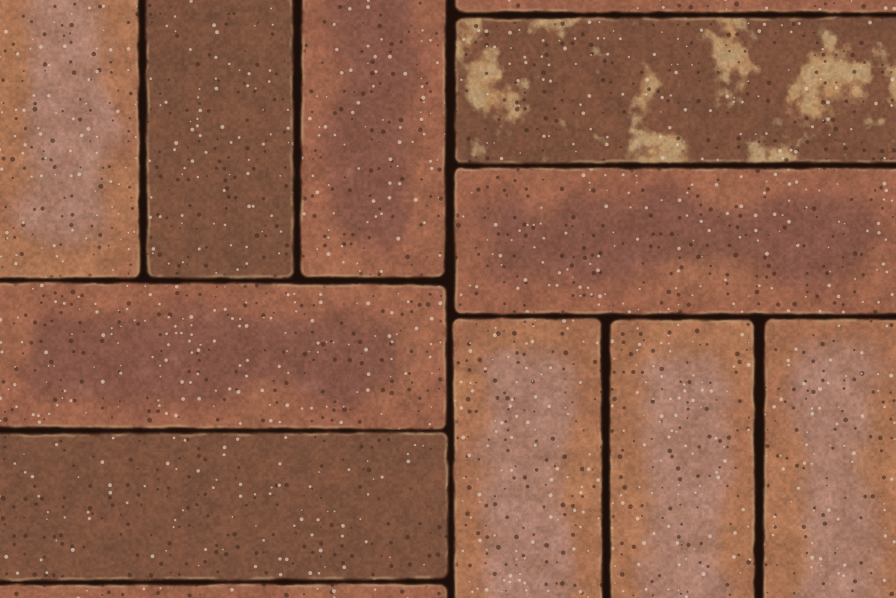
Write a WebGL 2 fragment shader that draws this texture.

```glsl
#version 300 es
precision highp float;
// Weathered basket-weave brick paving: blocks of three bricks alternate in
// direction, with the two columns staggered. Each brick is a rounded box with
// its own inset and tilt, coloured by layered noise, stains, rims and specks.

uniform vec2 u_resolution;
out vec4 outColor;

// Layout, in canvas heights
const vec2 LANE = vec2(0.258, 0.252);      // brick width plus joint
const vec2 WEAVE_ORIGIN = vec2(0.754, 0.471);
const float STAGGER = 0.060;               // rise of every other column
const vec2 INSET_MIN = vec2(0.004, 0.003);
const vec2 INSET_MAX = vec2(0.009, 0.006);
const float CORNER = 0.012;
const float TILT = 0.012;
const float EDGE_WOBBLE = 0.005;
const float RIM_WIDTH = 0.007;
const float STAIN_INSET = 0.052;

// Colours
const vec3 RED = vec3(0.60, 0.38, 0.29);
const vec3 ORANGE = vec3(0.67, 0.46, 0.33);
const vec3 DARK_STAIN = vec3(0.49, 0.32, 0.27);
const vec3 PALE_BLOOM = vec3(0.66, 0.50, 0.44);
const vec3 BUFF = vec3(0.76, 0.63, 0.47);
const vec3 OCHRE = vec3(0.69, 0.52, 0.36);
const vec3 SOOT = vec3(0.45, 0.29, 0.22);
const vec3 JOINT = vec3(0.11, 0.06, 0.04);
const vec3 JOINT_WALL = vec3(0.25, 0.14, 0.09);
const vec3 LIME = vec3(0.86, 0.79, 0.73);

float hash(vec2 p) {
  vec3 a = fract(p.xyx * 0.1031);
  a += dot(a, a.yzx + 33.33);
  return fract((a.x + a.y) * a.z);
}

float noise(vec2 p) {
  vec2 i = floor(p), f = fract(p);
  f = f * f * (3.0 - 2.0 * f);
  return mix(mix(hash(i), hash(i + vec2(1, 0)), f.x),
             mix(hash(i + vec2(0, 1)), hash(i + vec2(1, 1)), f.x), f.y);
}

float fbm(vec2 p) {
  float sum = 0.0, weight = 0.5;
  for (int i = 0; i < 5; i++) {
    sum += weight * noise(p);
    p = mat2(1.6, 1.2, -1.2, 1.6) * p + 7.3;
    weight *= 0.5;
  }
  return sum / 0.97;
}

float roundBox(vec2 p, vec2 halfSize, float radius) {
  vec2 d = abs(p) - halfSize + radius;
  return length(max(d, 0.0)) + min(max(d.x, d.y), 0.0) - radius;
}

// Scattered dots of random size, one at most in each grid cell
float specks(vec2 p, float scale, float density) {
  vec2 cell = floor(p * scale);
  vec2 offset = 0.5 * vec2(hash(cell), hash(cell + 17.3)) - 0.25;
  float radius = mix(0.08, 0.25, hash(cell + 41.7));
  float soft = 0.7 * scale / u_resolution.y;
  float dist = length(fract(p * scale) - 0.5 - offset);
  return step(hash(cell + 71.1), density) * (1.0 - smoothstep(radius - soft, radius + soft, dist));
}

void main() {
  vec2 p = gl_FragCoord.xy / u_resolution.y;
  float pixel = 1.0 / u_resolution.y;

  // Find the block, its direction and the brick inside it
  vec2 q = p - WEAVE_ORIGIN;
  float column = floor(q.x / (3.0 * LANE.x));
  q.y -= STAGGER * mod(column, 2.0);
  float row = floor(q.y / (3.0 * LANE.y));
  bool across = mod(column + row, 2.0) < 0.5;
  vec2 size = LANE * (across ? vec2(3, 1) : vec2(1, 3));
  vec2 id = floor(q / size);
  vec2 local = (fract(q / size) - 0.5) * size;
  vec2 seed = id * 7.0 + (across ? 31.0 : 83.0);

  // Brick outline
  float tilt = TILT * (hash(seed) - 0.5);
  local += tilt * (across ? vec2(0, local.x) : vec2(local.y, 0));
  vec2 halfSize = 0.5 * size - mix(INSET_MIN, INSET_MAX, hash(seed + 3.1));
  float edge = roundBox(local, halfSize, CORNER) + EDGE_WOBBLE * (fbm(p * 38.0) - 0.5);

  // Red clay with a stained or bloomed centre
  float blotch = fbm(p * 9.0 + seed);
  float mottle = fbm(p * 34.0 + seed);
  float warm = across || id.x == -1.0 ? 0.12 : mix(0.6, 0.95, hash(seed + 5.7));
  vec3 clay = mix(RED, ORANGE, clamp(warm + blotch - 0.55, 0.0, 1.0));
  float stainEdge = roundBox(local, halfSize - STAIN_INSET, 0.05) + 0.10 * (blotch - 0.5);
  float stain = 1.0 - smoothstep(-0.03, 0.025, stainEdge);
  vec3 stainColor = mix(DARK_STAIN, PALE_BLOOM, smoothstep(0.2, 0.6, warm + 0.5 * (mottle - 0.5)));
  clay = mix(clay, stainColor, stain * mix(0.55, 1.0, mottle));

  // Buff bricks with sooty patches, heavier in the left column
  float lane = across ? id.y : id.x;
  bool pale = abs(abs(lane + 0.5) - 1.5) < 0.5 && (across || id.x < 0.0);
  float soot = q.x > 0.0 ? 0.10 : (across ? 0.40 : 0.53);
  float patches = 0.6 * fbm(mat2(0.9, -0.4, 0.4, 0.9) * p * vec2(13.0, 9.0) + seed) + 0.4 * mottle;
  vec3 buff = mix(BUFF, OCHRE, smoothstep(0.3, 0.7, mottle + (q.x > 0.0 ? 0.12 : -0.08)));
  buff = mix(buff, SOOT, 0.9 * smoothstep(0.94 - soot, 1.06 - soot, patches + 0.46));
  vec3 color = pale ? buff : clay;

  // Grain, pits, lime specks and worn rim
  float grain = 0.6 * noise(p * 170.0) + 0.4 * noise(p * 330.0);
  color *= 1.0 + 0.24 * (grain - 0.5) + 0.22 * (mottle - 0.5);
  color = mix(color, SOOT * 0.6, 0.65 * specks(p, 62.0, 0.22));
  color = mix(color, LIME, 0.7 * specks(p + 3.7, 75.0, 0.12));
  float rim = smoothstep(-RIM_WIDTH, -0.002, edge) * smoothstep(0.35, 0.65, mottle);
  color = mix(color, BUFF, 0.55 * rim);
  color *= 1.0 - 0.3 * smoothstep(-0.004, 0.001, edge);

  // Dark joint with a faint brick wall at its border
  vec3 joint = mix(JOINT_WALL, JOINT, smoothstep(0.0, 0.004, edge));
  outColor = vec4(mix(color, joint, smoothstep(-pixel, pixel, edge)), 1.0);
}
```
